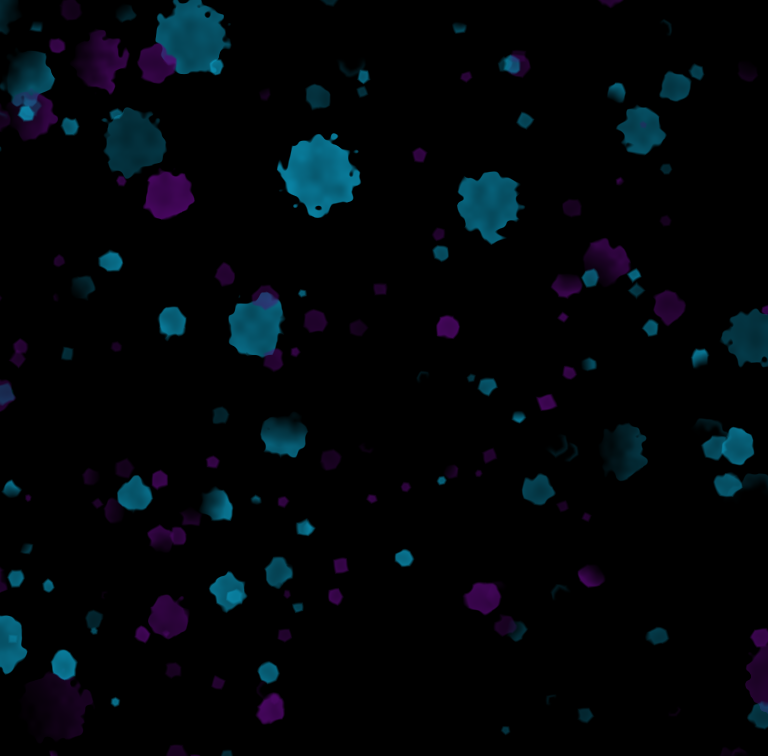
Give the GLSL for this background, as a Shadertoy shader.

```glsl
// Scattered translucent teal and violet flakes with rough polygon outlines on black

// Four random values in 0..1 from one seed
vec4 hash4(float seed) {
    vec4 p = fract(vec4(seed) * vec4(0.1031, 0.1030, 0.0973, 0.1099));
    p += dot(p, p.wzxy + 33.33);
    return fract((p.xxyz + p.yzzw) * p.zywx);
}

float hash2(vec2 p) {
    vec3 q = fract(vec3(p.xyx) * 0.1031);
    q += dot(q, q.yzx + 33.33);
    return fract((q.x + q.y) * q.z);
}

float valueNoise(vec2 p) {
    vec2 cell = floor(p), f = fract(p);
    f = f * f * (3.0 - 2.0 * f);
    return mix(mix(hash2(cell), hash2(cell + vec2(1, 0)), f.x),
               mix(hash2(cell + vec2(0, 1)), hash2(cell + vec2(1, 1)), f.x), f.y);
}

// Size of p measured as a softened regular polygon
float polygonRadius(vec2 p, float sides, float turn) {
    float sector = 6.2832 / sides;
    float angle = atan(p.y, p.x) + turn;
    float offset = angle - sector * floor(0.5 + angle / sector);
    return length(p) * mix(1.0, cos(offset), 0.75);
}

void mainImage(out vec4 fragColor, in vec2 fragCoord) {
    vec2 uv = fragCoord / iResolution.y;
    float aspect = iResolution.x / iResolution.y;
    float softness = max(1.0 / iResolution.y, 0.0022);

    // Shared fields that roughen outlines and mottle interiors
    vec2 warp = vec2(valueNoise(uv * 95.0 + 20.0), valueNoise(uv * 95.0 + 170.0)) - 0.5;
    float mottle = 0.86 + 0.28 * valueNoise(uv * 60.0 + 300.0);

    vec3 color = vec3(0.0);
    const float COUNT = 190.0;

    // Largest flakes first, so that small ones lie on top
    for (float i = 0.0; i < COUNT; i++) {
        vec4 place = hash4(i + 11.0);
        vec4 look = hash4(i + 523.0);
        vec4 form = hash4(i + 941.0);

        float rank = 1.0 - (i + 0.5) / COUNT;
        float radius = 0.0035 + 0.0125 * rank + 0.034 * pow(rank, 10.0);

        // Large flakes drift to the left and right sides
        float side = 2.0 * pow(place.x, 1.2) - 1.0;
        side = sign(side) * pow(abs(side), mix(1.0, 0.35, pow(rank, 5.0)));
        vec2 center = vec2((0.5 + 0.52 * side) * aspect, 1.04 * pow(place.y, 1.1) - 0.02);

        vec2 p = uv - center;
        if (dot(p, p) > 4.0 * radius * radius + 0.0001) continue;
        p += warp * radius * 0.45;
        p.x *= 0.88 + 0.24 * form.x;

        float sides = 4.0 + floor(form.y * 3.0 + 3.0 * smoothstep(0.3, 1.0, rank));
        float dist = polygonRadius(p, sides, form.z * 6.2832);
        float cover = 1.0 - smoothstep(-softness, softness, dist - radius);

        // Opacity: slightly brighter rim, some one-sided fades, a few faint crescents
        float q = dist / radius;
        float opacity = mix(0.22, 0.82, look.x) * mottle * (0.88 + 0.16 * q * q);
        float heading = look.y * 6.2832;
        float lit = dot(p, vec2(cos(heading), sin(heading))) / radius;
        if (look.z > 0.78) opacity *= clamp(0.65 + 0.6 * lit, 0.0, 1.0);
        if (look.z < 0.09) opacity = 0.17 * mottle * smoothstep(0.35, 0.95, q)
                                   * smoothstep(-0.4, 0.6, lit);

        // Violet gathers toward the lower left
        float violetChance = 0.62 - 0.25 * center.y - 0.12 * center.x;
        vec3 tint = look.w < violetChance ? vec3(0.32, 0.03, 0.43) : vec3(0.045, 0.59, 0.74);
        color = mix(color, tint, clamp(cover * opacity, 0.0, 0.92));
    }

    fragColor = vec4(color, 1.0);
}
```
